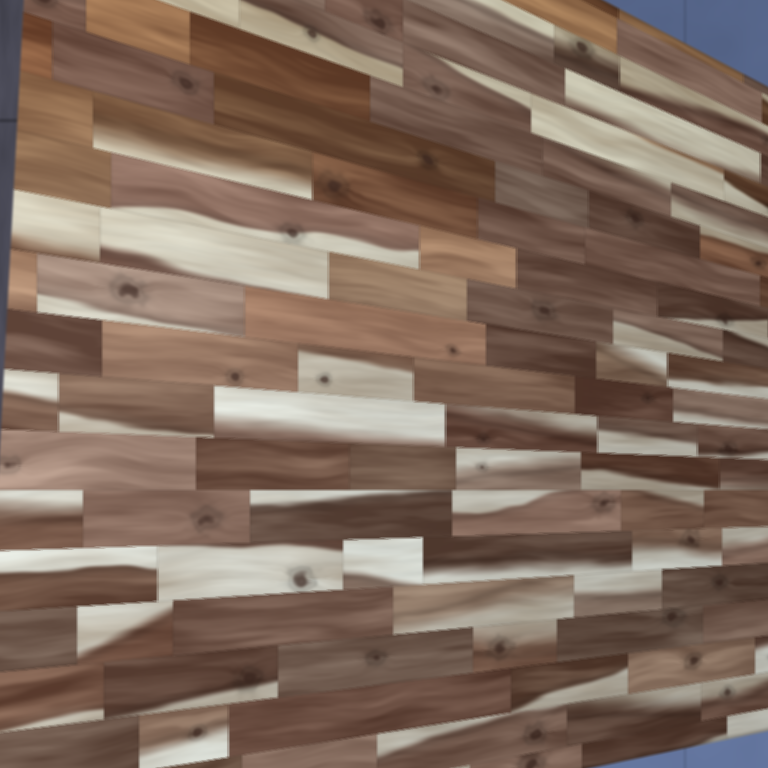
Reproduce this texture procedurally as a WebGL 2 fragment shader.

```glsl
#version 300 es
precision highp float;
uniform vec2 u_resolution;
out vec4 fragColor;

float hash(vec2 p) {
  return fract(sin(dot(p, vec2(127.1, 311.7))) * 43758.5453);
}

float noise(vec2 p) {
  vec2 i = floor(p), f = fract(p);
  f = f * f * (3.0 - 2.0 * f);
  return mix(mix(hash(i), hash(i + vec2(1, 0)), f.x),
             mix(hash(i + vec2(0, 1)), hash(i + vec2(1, 1)), f.x), f.y);
}

float fbm(vec2 p) {
  float sum = 0.0, amp = 0.53;
  for (int i = 0; i < 4; i++) {
    sum += amp * noise(p);
    p = p * 2.03 + 17.3;
    amp *= 0.5;
  }
  return sum;
}

// Position of the butt joint inside one cell of a row
float joint(float cell, float row) {
  return 0.12 + 0.76 * hash(vec2(cell, row) + 3.7);
}

// board.x runs along the planks, board.y counts rows
vec3 planks(vec2 board, float warmth) {
  float row = floor(board.y), y = fract(board.y);
  float x = board.x / 0.3 + 5.0 * hash(vec2(row, 9.1));
  float cell = floor(x);
  float id = cell + step(joint(cell, row), fract(x));
  float start = id - 1.0 + joint(id - 1.0, row);
  float span = id + joint(id, row) - start;
  float along = (x - start) / span;
  vec2 key = vec2(id, row);
  vec2 seed = 40.0 * vec2(hash(key + 0.3), hash(key + 5.9));

  // Knot, with the grain bending around it
  vec2 center = vec2(0.1 + 0.8 * hash(key + 1.3), 0.2 + 0.6 * hash(key + 2.1));
  vec2 toKnot = vec2((along - center.x) * span * 0.3, (y - center.y) * 0.08);
  float hasKnot = step(0.5, hash(key + 7.7));
  float size = 0.007 + 0.008 * hash(key + 8.2);
  float d = length(toKnot * vec2(0.8, 1.0)) / size;
  d += 0.7 * (noise(toKnot * 90.0 + seed) - 0.5);
  float bend = hasKnot * exp(-0.25 * d * d);
  float gy = y + bend * sign(toKnot.y) * 0.2 + 0.25 * noise(vec2(board.x * 9.0, row) + seed);

  // Heartwood: plank tone, broad figure and fine fibres
  float figure = fbm(vec2(board.x * 5.0, gy * 2.6) + seed);
  float fibre = fbm(vec2(board.x * 10.0, gy * 11.0) + seed.yx);
  float rings = sin(gy * 12.0 + figure * 13.0);
  float tone = 0.09 + 0.66 * pow(hash(key + 4.4), 1.2);
  tone += 0.8 * (figure - 0.5) + 0.25 * (fibre - 0.5) + 0.035 * rings;
  vec3 wood = mix(vec3(0.31, 0.22, 0.175), vec3(0.68, 0.61, 0.55), clamp(tone, 0.0, 1.0));
  float amber = (0.2 + 0.8 * warmth) * step(0.6, hash(key + 6.6));
  wood = mix(wood, wood * vec3(1.13, 1.01, 0.8), amber);
  wood *= mix(vec3(1.0), vec3(1.05, 0.95, 0.93), hash(key + 9.4));

  // Pale sapwood tapering along one side, or over most of a plank
  float side = hash(key + 11.0) < 0.5 ? y : 1.0 - y;
  float kind = hash(key + 12.5);
  float width = kind < 0.1 ? 0.85 : kind < 0.58 ? 0.08 + 0.4 * hash(key + 13.1) : -0.7;
  width += (along - 0.5) * (hash(key + 14.2) - 0.5) * 1.2;
  width += 0.6 * (fbm(vec2(board.x * 4.0, y * 0.9) + seed) - 0.5);
  float soft = 0.05 + 0.3 * pow(hash(key + 15.8), 2.0);
  float sap = smoothstep(soft, -soft, side - width);
  float bright = clamp(0.2 + 0.65 * hash(key + 16.4) + 1.1 * (figure - 0.5), 0.0, 1.0);
  vec3 cream = mix(vec3(0.68, 0.64, 0.57), vec3(0.89, 0.91, 0.88), bright);
  cream *= mix(vec3(1.0), vec3(1.0, 0.95, 0.84), warmth * 0.7);
  cream *= 0.94 + 0.12 * fibre;
  wood *= 1.0 - 0.12 * exp(-pow((side - width - soft) / 0.09, 2.0));
  vec3 color = mix(wood, cream, sap * 0.95);

  // Soft knot halo and dark core
  float halo = hasKnot * smoothstep(2.4, 0.3, d);
  color *= 1.0 - halo * (0.22 + 0.07 * sin(d * 6.0));
  color = mix(color, vec3(0.24, 0.15, 0.12), hasKnot * 0.65 * smoothstep(1.0, 0.2, d));

  // Faint seams between planks
  float seam = min(min(y, 1.0 - y) * 0.08, min(along, 1.0 - along) * span * 0.3);
  return color * (1.0 - 0.07 * smoothstep(0.003, 0.0, seam));
}

vec3 scene(vec2 p) {
  // Rows converge toward the right
  float squeeze = p.y > 0.362 ? 0.5 : 0.4;
  float v = (p.y - 0.362) / (1.0 - squeeze * p.x);
  float u = p.x / (1.0 - 0.3 * p.x);
  float warmth = smoothstep(0.4, 1.0, p.y);
  vec3 color = planks(vec2(u, v / 0.079), warmth);

  // Window light from the left, dimmer toward the right
  float glare = exp(-5.0 * dot(p - vec2(0.15, 0.55), p - vec2(0.15, 0.55)));
  color *= mix(1.0, 0.87, p.x) + 0.09 * glare;
  color = mix(color, vec3(0.7, 0.72, 0.74), 0.07 * glare);

  // Blue surround beyond the top and bottom edges
  vec3 blue = mix(vec3(0.39, 0.46, 0.62), vec3(0.33, 0.39, 0.53), p.y);
  blue *= 0.96 + 0.08 * fbm(p * 15.0);
  blue *= 1.0 - 0.12 * smoothstep(0.003, 0.0, abs(p.x - 0.892));
  float edge = min(1.05 - v, v + 0.523);
  color *= 0.8 + 0.2 * smoothstep(0.0, 0.012, edge);
  color = mix(blue, color, smoothstep(-0.002, 0.002, edge));

  // Dark floor along the left side
  float rim = p.x - 0.031 * (p.y - 0.42) / 0.58;
  vec3 floorColor = vec3(0.29, 0.29, 0.34) * (0.8 + 0.4 * fbm(p * vec2(60.0, 9.0)));
  floorColor *= 1.0 - 0.3 * smoothstep(0.004, 0.0, abs(p.y - 0.843));
  return mix(floorColor, color, smoothstep(-0.002, 0.002, rim));
}

void main() {
  vec2 p = gl_FragCoord.xy / u_resolution;
  vec3 color = vec3(0.0);
  // Nine samples soften every edge
  for (int i = 0; i < 9; i++) {
    color += scene(p + 0.0015 * (vec2(i % 3, i / 3) - 1.0));
  }
  fragColor = vec4(color / 9.0, 1.0);
}
```
